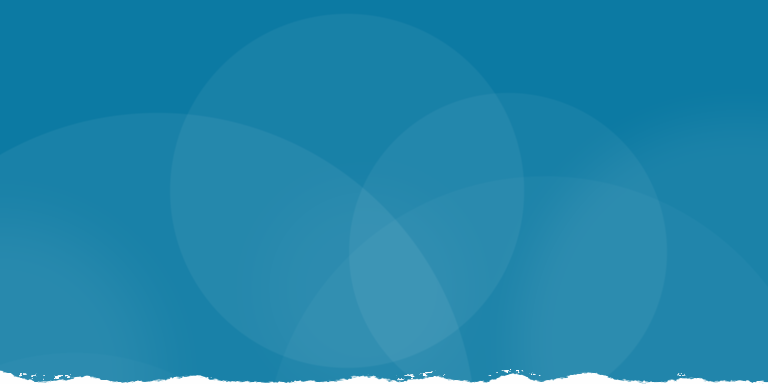
Give the GLSL for this background, as a Shadertoy shader.

```glsl
// Translucent white discs and soft glows layered over a flat teal blue,
// with a torn white paper edge along the bottom. Lengths are in canvas
// heights; every layer adds to one veil that lightens the base colour.

float hash(vec2 p) {
    return fract(sin(dot(p, vec2(127.1, 311.7))) * 43758.545);
}

float noise(vec2 p) {
    vec2 i = floor(p), f = fract(p);
    f = f * f * (3.0 - 2.0 * f);
    return mix(mix(hash(i), hash(i + vec2(1, 0)), f.x),
               mix(hash(i + vec2(0, 1)), hash(i + vec2(1, 1)), f.x), f.y);
}

// Coverage of a disc whose rim fades over +-soft
float disc(vec2 p, vec2 centre, float radius, float soft) {
    return 1.0 - smoothstep(radius - soft, radius + soft, distance(p, centre));
}

// Crests of the paper edge: centre, height, half width
const vec3 CRESTS[8] = vec3[8](
    vec3(0.00, 0.027, 0.050), vec3(0.22, 0.013, 0.050),
    vec3(0.50, 0.014, 0.070), vec3(0.95, 0.016, 0.055),
    vec3(1.13, 0.014, 0.050), vec3(1.34, 0.021, 0.045),
    vec3(1.53, 0.024, 0.070), vec3(1.80, 0.010, 0.045));

float paperHeight(float x) {
    float h = 0.006;
    for (int i = 0; i < 8; i++) {
        float t = (x - CRESTS[i].x) / CRESTS[i].z;
        h += CRESTS[i].y * exp(-t * t);
    }
    return h;
}

float paper(vec2 p, float pixel) {
    float h = paperHeight(p.x);
    float ragged = 0.007 * (noise(p * vec2(75, 150)) - 0.5)
                 + 0.004 * (noise(p * vec2(220, 300)) - 0.5);
    float sheet = smoothstep(-pixel, pixel, h + ragged - p.y);

    // Flat flecks torn off just above the sheet, gathered in patches
    float lift = p.y - h;
    float band = smoothstep(0.0, 0.005, lift) * (1.0 - smoothstep(0.010, 0.028, lift));
    float patches = smoothstep(0.48, 0.72, noise(vec2(p.x * 13.0, 4.0)));
    float grain = 0.65 * noise(p * vec2(95, 230)) + 0.35 * noise(p * vec2(240, 400));
    float flecks = smoothstep(0.58, 0.66, grain * (0.5 + 0.5 * band * patches));
    return max(sheet, flecks * band * patches);
}

void mainImage(out vec4 fragColor, in vec2 fragCoord) {
    vec2 p = fragCoord / iResolution.y;
    float pixel = 1.0 / iResolution.y;
    float rim = max(pixel, 0.003);

    // Crisp overlapping discs
    float veil = 0.050 * disc(p, vec2(0.904, 0.503), 0.461, rim);
    veil += 0.046 * disc(p, vec2(1.323, 0.344), 0.414, rim);
    veil += 0.054 * disc(p, vec2(0.411, -0.122), 0.828, rim);
    veil += 0.027 * disc(p, vec2(1.419, -0.188), 0.729, rim);
    veil += 0.018 * disc(p, vec2(0.195, -0.544), 0.625, rim);

    // Blurred glows: left corner, right side, centre
    veil += 0.060 * disc(p, vec2(0.0, 0.02), 0.40, 0.14);
    veil += 0.060 * disc(p, vec2(1.93, 0.11), 0.58, 0.10);
    veil += 0.026 * disc(p, vec2(0.95, 0.25), 0.25, 0.11);

    vec3 teal = vec3(0.047, 0.478, 0.638);
    vec3 colour = mix(teal, vec3(1.0), veil);
    colour = mix(colour, vec3(0.995), paper(p, pixel));
    fragColor = vec4(colour, 1.0);
}
```
